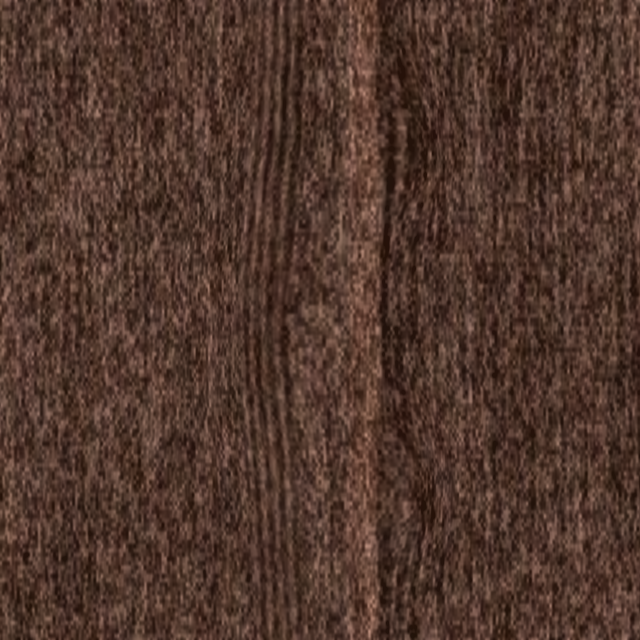
Write a WebGL 1 fragment shader that draws this texture.

```glsl
precision highp float;
// Dark brown wood: fine upright fibres over broad streaks, with bowed growth
// lines left of a pale strip and a dark grained band to its right.
// Layers of stretched value noise set one tone, which a brown ramp colours.
uniform vec2 u_resolution;

float hash(vec2 p) {
  return fract(sin(dot(p, vec2(127.1, 311.7))) * 43758.5453);
}

// Smooth value noise from -1 to 1
float noise(vec2 p) {
  vec2 cell = floor(p);
  vec2 f = fract(p);
  f = f * f * (3.0 - 2.0 * f);
  float low = mix(hash(cell), hash(cell + vec2(1.0, 0.0)), f.x);
  float high = mix(hash(cell + vec2(0.0, 1.0)), hash(cell + 1.0), f.x);
  return mix(low, high, f.y) * 2.0 - 1.0;
}

// Soft bump around a centre
float bump(float x, float centre, float width) {
  float d = (x - centre) / width;
  return exp(-d * d);
}

// Soft-edged interval
float span(float x, float from, float to, float soft) {
  return smoothstep(from - soft, from + soft, x)
       * (1.0 - smoothstep(to - soft, to + soft, x));
}

void main() {
  vec2 uv = gl_FragCoord.xy / u_resolution;
  float height = abs(uv.y - 0.5);
  float wobble = 0.002 * noise(vec2(uv.x * 9.0, uv.y * 14.0));

  // Grain coordinate: lines bow to the left at mid height
  float grainX = uv.x + wobble
    + 0.032 * bump(height, 0.0, 0.27) * bump(uv.x, 0.41, 0.09)
    - 0.022 * bump(height, 0.27, 0.12) * bump(uv.x, 0.65, 0.05);
  vec2 grain = vec2(grainX, uv.y);
  float lineZone = span(grainX, 0.400, 0.476, 0.010);

  // Pores and fibres, calmer among the growth lines
  float fine = 0.115 * noise(grain * vec2(215.0, 62.0));
  fine += 0.120 * noise(grain * vec2(250.0, 150.0) + 17.0);
  fine += 0.060 * noise(grain * vec2(150.0, 9.0) + 31.0);
  float tone = fine * (1.0 - 0.35 * lineZone);

  // Streaks, from narrow to broad
  tone += 0.028 * noise(grain * vec2(60.0, 5.0) + 43.0);
  tone += 0.026 * noise(grain * vec2(24.0, 2.5) + 53.0);
  tone += 0.020 * noise(vec2(uv.x * 9.0, height * 6.0) + 71.0);

  // Bowed growth lines and the dark line that closes them
  float wave = sin(grainX * 345.0 + 0.5 * noise(grain * vec2(20.0, 5.0)));
  tone += lineZone * (0.080 * wave - 0.012);
  tone -= 0.090 * bump(grainX, 0.474, 0.004)
    * (0.7 + 0.3 * noise(vec2(3.0, uv.y * 12.0)));

  // Pale strip, brightest along its sharp right edge
  float edge = 0.588 + wobble + 0.005 * bump(height, 0.1, 0.15);
  tone += 0.026 * span(uv.x, 0.478, edge, 0.006);
  tone += 0.036 * span(uv.x, 0.545, edge, 0.008);

  // Dark band with its own lines, a dark rim and two mirrored knots
  float band = smoothstep(edge - 0.003, edge + 0.003, uv.x)
    * (1.0 - smoothstep(0.64, 0.73, uv.x));
  tone -= band * (0.048 - 0.045 * sin(grainX * 310.0));
  tone -= 0.060 * bump(uv.x, edge + 0.008, 0.006);
  tone -= 0.070 * bump(uv.x, 0.672, 0.016) * bump(height, 0.29, 0.022);

  // Shaded streak and lighter margin at the far left
  tone -= 0.035 * bump(uv.x, 0.068, 0.018) * bump(height, 0.0, 0.30);
  tone += 0.020 * (1.0 - smoothstep(0.02, 0.06, uv.x));

  // Brown ramp with a skew to the highlights and faint tints
  tone = max(tone + 0.8 * tone * tone, -0.17);
  vec3 brown = vec3(0.311, 0.213, 0.173) + tone * vec3(1.0, 0.85, 0.79);
  float redTint = noise(uv * vec2(48.0, 24.0) + 90.0);
  float blueTint = noise(uv * vec2(60.0, 20.0) + 140.0);
  brown += 0.009 * redTint * vec3(1.0, -0.5, -0.5);
  brown += 0.010 * blueTint * vec3(0.0, -0.3, 1.0);
  float warmth = span(uv.x, 0.545, edge, 0.01);
  brown += warmth * vec3(0.02, 0.0, -0.008);
  gl_FragColor = vec4(clamp(brown, 0.0, 1.0), 1.0);
}
```
